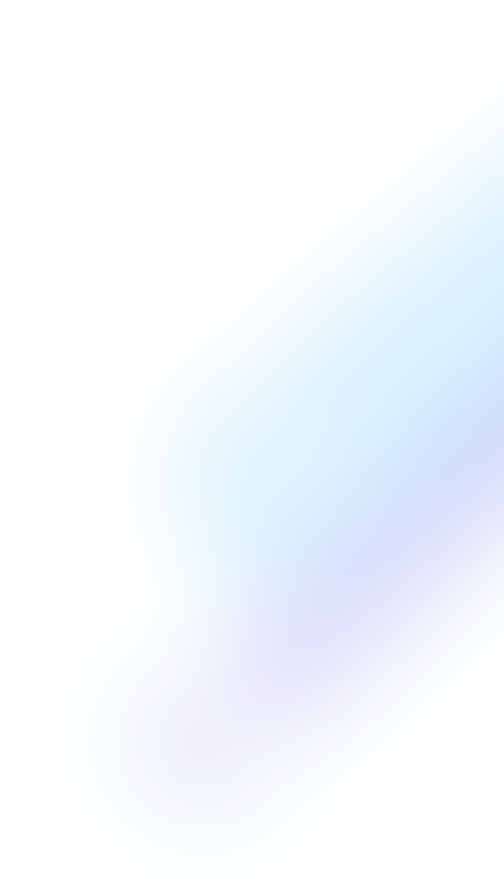
A WebGL 1 fragment shader for this background:

```glsl
precision highp float;
// Soft diagonal glows of sky blue and lavender on a white background.

uniform vec2 u_resolution;

// Positions and widths are in units of the canvas width.
const vec3 WHITE = vec3(1.0);
const vec3 SKY_TINT = vec3(0.87, 0.95, 0.998);
const vec3 LAVENDER_TINT = vec3(0.915, 0.90, 0.985);
const vec3 HALO_TINT = vec3(0.988, 1.0, 1.0);

const vec2 SKY_START = vec2(0.58, 0.82);
const vec2 SKY_END = vec2(1.30, 1.42);
const vec2 SKY_FADE = vec2(0.06, 0.47);
const float SKY_TIP = 0.85;

const vec2 LAVENDER_START = vec2(0.405, 0.308);
const vec2 LAVENDER_END = vec2(1.40, 1.25);
const vec2 LAVENDER_FADE = vec2(0.0, 0.34);
const float LAVENDER_TIP = 0.55;

const vec2 HALO_FADE = vec2(0.22, 0.37);
const float TIP_LENGTH = 0.3;
const float FALLOFF = 1.6;

// Returns the distance to a segment and the length travelled along it.
vec2 segmentCoords(vec2 p, vec2 start, vec2 end) {
  vec2 axis = end - start;
  float along = clamp(dot(p - start, axis) / dot(axis, axis), 0.0, 1.0);
  return vec2(length(p - start - axis * along), along * length(axis));
}

// Full strength inside fade.x, none beyond fade.y.
float softEdge(float dist, vec2 fade) {
  return 1.0 - smoothstep(fade.x, fade.y, dist);
}

// A blurred band whose strength rises from its tip.
float glow(vec2 coords, vec2 fade, float tip) {
  float strength = mix(tip, 1.0, smoothstep(0.0, TIP_LENGTH, coords.y));
  return strength * pow(softEdge(coords.x, fade), FALLOFF);
}

void main() {
  vec2 p = gl_FragCoord.xy / u_resolution.x;
  vec2 sky = segmentCoords(p, SKY_START, SKY_END);
  vec2 lavender = segmentCoords(p, LAVENDER_START, LAVENDER_END);

  // Each glow filters the white like a layer of thin ink.
  vec3 color = WHITE;
  color *= mix(WHITE, HALO_TINT, softEdge(lavender.x, HALO_FADE));
  color *= mix(WHITE, SKY_TINT, glow(sky, SKY_FADE, SKY_TIP));
  color *= mix(WHITE, LAVENDER_TINT, glow(lavender, LAVENDER_FADE, LAVENDER_TIP));

  gl_FragColor = vec4(color, 1.0);
}
```
